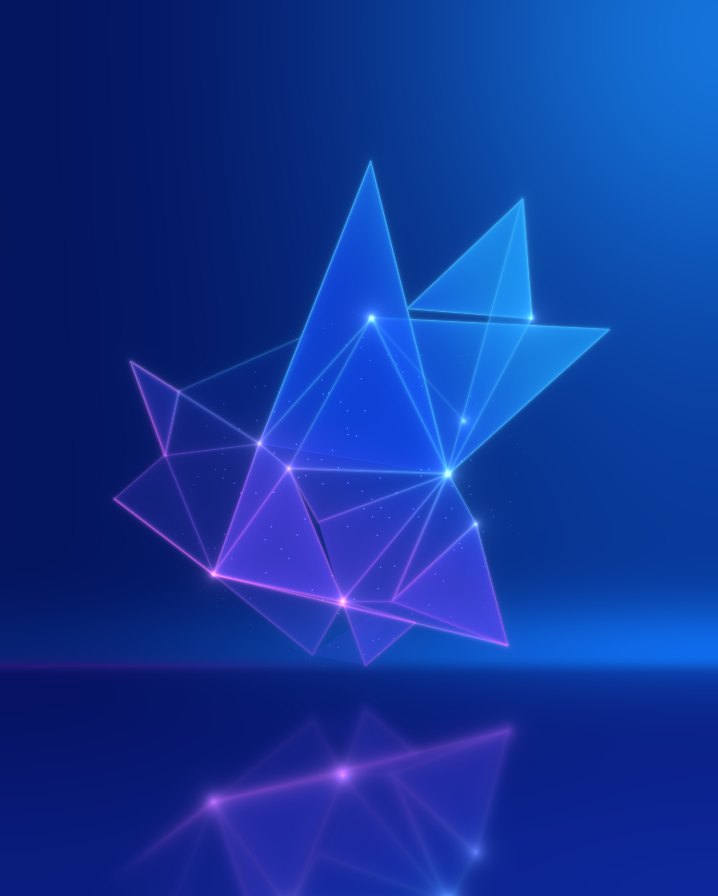
Give the GLSL for this background, as a Shadertoy shader.

```glsl
// Corners of the glass facets
const vec2 peak = vec2(.413, .820), wingTop = vec2(.582, .777), wingFold = vec2(.592, .645);
const vec2 wingTip = vec2(.678, .632), wingRoot = vec2(.455, .656), crown = vec2(.414, .645);
const vec2 hub = vec2(.499, .471), shoulder = vec2(.289, .505), chest = vec2(.322, .477);
const vec2 tailTip = vec2(.146, .596), tailFold = vec2(.199, .5625), tailBase = vec2(.184, .492);
const vec2 tailLow = vec2(.128, .443), heel = vec2(.238, .359), toe = vec2(.565, .280);
const vec2 hip = vec2(.530, .415), knee = vec2(.382, .329), joint = vec2(.4375, .329);
const vec2 foot = vec2(.4075, .258), spur = vec2(.348, .270), ankle = vec2(.462, .305);
const vec2 core = vec2(.355, .418), ridge = vec2(.341, .625), glint = vec2(.517, .530);

float hash(vec2 p) {
    vec3 q = fract(vec3(p.xyx) * .1031);
    q += dot(q, q.yzx + 33.33);
    return fract((q.x + q.y) * q.z);
}

float segment(vec2 p, vec2 a, vec2 b) {
    vec2 e = b - a;
    return length(p - a - e * clamp(dot(p - a, e) / dot(e, e), 0., 1.));
}

float cross2(vec2 a, vec2 b) { return a.x * b.y - a.y * b.x; }

// Signed distance, negative inside
float triangle(vec2 p, vec2 a, vec2 b, vec2 c) {
    float d = min(segment(p, a, b), min(segment(p, b, c), segment(p, c, a)));
    float turn = sign(cross2(b - a, c - a));
    float side = min(turn * cross2(b - a, p - a),
                 min(turn * cross2(c - b, p - b), turn * cross2(a - c, p - c)));
    return side > 0. ? -d : d;
}

// 0 in the blue upper part, 1 in the violet lower left
float warmth(vec2 p) { return smoothstep(.54, .38, p.y + .5 * (p.x - .4)); }

void strut(inout vec3 col, vec2 p, float d, float strength, float blur) {
    vec3 edge = mix(vec3(.28, .76, 1.), vec3(.68, .38, .95), warmth(p));
    float line = exp(-abs(d) / (.0011 + blur * .4)) * .9 + exp(-abs(d) / .007) * .14;
    col = mix(col, edge, line * strength / (1. + blur * 60.));
}

float pane(inout vec3 col, vec2 p, vec2 a, vec2 b, vec2 c, float opacity, float blur) {
    float d = triangle(p, a, b, c) - .0006;
    float px = .7 / iResolution.y + blur;
    vec3 tint = mix(vec3(.07, .29, .95), vec3(.12, .62, 1.), smoothstep(.40, .62, p.x + .5 * (p.y - .6)));
    tint = mix(tint, vec3(.33, .27, .94), warmth(p));
    float fill = smoothstep(px, -px, d) * opacity * (.82 + .18 * exp(min(d, 0.) / .03));
    col = mix(col, tint, fill);
    return d;
}

void facet(inout vec3 col, vec2 p, vec2 a, vec2 b, vec2 c, float opacity, float blur) {
    float d = pane(col, p, a, b, c, opacity, blur);
    strut(col, p, d, .25 + .6 * opacity, blur);
}

vec3 sculpture(vec3 col, vec2 p, float blur) {
    // Tail
    facet(col, p, tailFold, ridge, shoulder, .12, blur);
    facet(col, p, tailFold, shoulder, tailBase, .18, blur);
    facet(col, p, tailLow, tailBase, heel, .20, blur);
    pane(col, p, tailBase, shoulder, heel, .20, blur);
    facet(col, p, tailTip, tailFold, tailBase, .34, blur);
    // Wing
    facet(col, p, wingTop, wingRoot, wingFold, .78, blur);
    facet(col, p, crown, wingTip, hub, .76, blur);
    facet(col, p, wingTop, wingFold, hub, .40, blur);
    // Lower body
    facet(col, p, heel, spur, knee, .28, blur);
    facet(col, p, knee, foot, ankle, .45, blur);
    pane(col, p, spur, joint, foot, .15, blur);
    pane(col, p, hub, knee, core, .60, blur);
    facet(col, p, hub, joint, knee, .50, blur);
    facet(col, p, hub, hip, joint, .50, blur);
    facet(col, p, joint, hip, toe, .74, blur);
    pane(col, p, knee, joint, toe, .45, blur);
    pane(col, p, heel, shoulder, chest, .72, blur);
    facet(col, p, heel, chest, knee, .78, blur);
    // Upper body
    pane(col, p, peak, shoulder, hub, .76, blur);
    pane(col, p, shoulder, chest, hub, .62, blur);
    facet(col, p, crown, chest, hub, .40, blur);
    facet(col, p, chest, hub, core, .50, blur);
    float outline = min(segment(p, peak, shoulder), segment(p, peak, hub));
    strut(col, p, min(outline, segment(p, shoulder, heel)), .75, blur);
    strut(col, p, min(segment(p, shoulder, crown), segment(p, shoulder, chest)), .5, blur);
    strut(col, p, segment(p, crown, glint), .25, blur);
    // Hot rims
    float rim = min(segment(p, heel, toe), segment(p, tailLow, heel));
    float tailRim = min(segment(p, tailTip, tailBase), segment(p, tailTip, tailFold));
    col += vec3(.75, .25, .40) * exp(-rim / (.0016 + blur * .5)) * .6;
    col += vec3(.60, .15, .25) * exp(-tailRim / (.002 + blur)) * .5;
    // Sparkling nodes
    vec2 nodes[9] = vec2[9](crown, hub, knee, chest, shoulder, wingFold, hip, glint, heel);
    for (int i = 0; i < 9; i++) {
        float r = length(p - nodes[i]);
        float power = i < 3 ? 1. : .55;
        vec3 light = mix(vec3(.75, .85, 1.), vec3(1., .6, .8), warmth(nodes[i]));
        col += light * power * (exp(-r / (.003 + blur * .4)) + .2 * exp(-r / .014));
    }
    return col;
}

void mainImage(out vec4 fragColor, in vec2 fragCoord) {
    vec2 p = fragCoord / iResolution.xy * vec2(.8, 1.);
    // Wall with a lamp in the upper right and a glow along the horizon
    float across = smoothstep(0., .8, p.x);
    vec3 wall = mix(vec3(.015, .08, .37), vec3(.03, .22, .60), across);
    vec2 lamp = (p - vec2(.82, .96)) / vec2(.34, .30);
    wall += vec3(.05, .23, .25) * exp(-dot(lamp, lamp));
    float band = exp(-pow((p.y - .272) / .055, 2.));
    wall += vec3(.03, .20, .32) * band * mix(.25, 1., across);
    // Floor with a blurred reflection
    vec3 ground = mix(vec3(.02, .07, .38), vec3(.05, .15, .60), smoothstep(.27, .0, p.y) * .5 + across * .5);
    ground += vec3(.01, .17, .22) * across * exp((p.y - .257) / .035);
    if (p.y < .27) {
        vec3 mirrored = sculpture(ground, vec2(p.x, .464 - p.y), .014);
        ground = mix(ground, mirrored, .45 * smoothstep(.10, .25, p.x));
    }
    vec3 col = mix(wall, ground, smoothstep(.268, .246, p.y));
    col += vec3(.12, .0, .06) * exp(-abs(p.y - .257) / .006) * smoothstep(.5, .1, p.x);
    col = sculpture(col, p, 0.);
    // Fine dust in the glass
    vec2 cell = floor(p * 110.);
    vec2 speck = fract(p * 110.) - .25 - .5 * vec2(hash(cell), hash(cell + 71.));
    float cloud = smoothstep(.24, .08, length(p - vec2(.39, .45)));
    col += vec3(.4, .45, .7) * step(.90, hash(cell + 19.)) * cloud * smoothstep(.18, .0, length(speck)) * .5;
    fragColor = vec4(clamp(col, 0., 1.), 1.);
}
```
